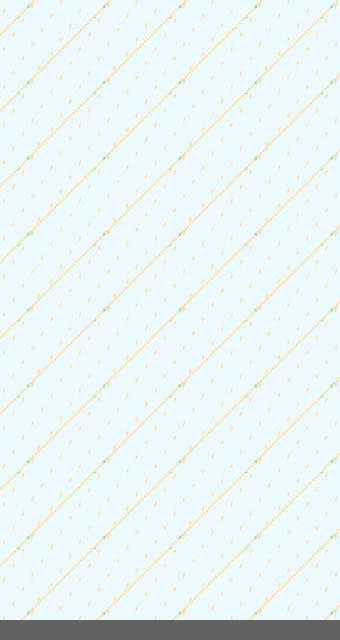
A WebGL 2 fragment shader for this pattern:

```glsl
#version 300 es
precision highp float;
// Pale blue ground with stepped diagonal lines and slanted flecks between them.
// Each square tile holds 16 flecks on a sheared lattice; teal accents mark the
// fleck that meets the line. A plain grey band closes the lower edge.
uniform vec2 u_resolution;
out vec4 fragColor;

const float TILES_ACROSS = 4.4835;
const vec2 TILE_ORIGIN = vec2(0.4286, 0.355);
const float LINE_STEPS = 32.0;
const float LINE_RISE = 0.05;
const float BAND_HEIGHT = 0.0588;   // in canvas widths

const vec3 GROUND = vec3(0.925, 0.982, 0.995);
const vec3 PEACH = vec3(1.0, 0.87, 0.66);
const vec3 TEAL = vec3(0.42, 0.87, 0.82);
const vec3 GREY = vec3(0.38);

float hash(vec2 p) {
  return fract(sin(dot(p, vec2(127.1, 311.7))) * 43758.5453);
}

// Signed offset to the nearest whole number.
vec2 wrap(vec2 v) {
  return v - floor(v + 0.5);
}

// Smooth coverage of a box centred on zero; px is one pixel in tile units.
float box(vec2 p, vec2 halfSize, float px) {
  vec2 c = clamp(0.5 + (halfSize - abs(p)) / px, 0.0, 1.0);
  return c.x * c.y;
}

// Two upright bars, the right one raised, form a slanted fleck.
float fleck(vec2 p, float size, float px) {
  float right = box(p - vec2(0.007, 0.011) * size, vec2(0.008, 0.024) * size, px);
  float left = box(p + vec2(0.007, 0.011) * size, vec2(0.008, 0.024) * size, px);
  return min(right + left, 1.0);
}

// Columns 1/8 tile apart, each raised 3/16, with flecks every 1/2 tile.
float fleckLattice(vec2 p, float px) {
  float column = floor(p.x * 8.0 + 0.5);
  float y = p.y - column * 3.0 / 16.0;
  float row = floor(y * 2.0 + 0.5);
  vec2 local = vec2(p.x - column / 8.0, y - row / 2.0);
  float id = mod(column + 8.0 * row, 16.0);

  float onLine = 1.0 - step(0.5, id);
  float besideLine = 1.0 - step(0.5, abs(id - 1.0));
  local.x += 0.043 * besideLine;    // keeps this fleck clear of the line
  local.y -= 0.015 * onLine;
  float strength = mix(0.84, 1.0, hash(vec2(column, row)));
  return strength * fleck(local, 1.0 + 0.25 * onLine, px);
}

// Diagonal staircase of small blocks, summed over neighbouring steps.
float steppedLine(vec2 p, float px) {
  float sum = 0.0;
  float current = floor(p.x * LINE_STEPS);
  for (int i = -1; i <= 1; i++) {
    float x = (current + float(i) + 0.5) / LINE_STEPS;
    float dy = wrap(vec2(p.y - x - LINE_RISE)).y;
    sum += box(vec2(p.x - x, dy), vec2(0.5 / LINE_STEPS, 0.016), px);
  }
  return min(sum, 1.0);
}

// Small teal marks beside the crossing and further down the line.
float accents(vec2 p, float px) {
  float main = box(wrap(p - vec2(-0.055, -0.004)), vec2(0.013, 0.016), px);
  float upper = box(wrap(p - vec2(-0.032, 0.028)), vec2(0.008, 0.009), px);
  float lower = box(wrap(p - vec2(-0.18, -0.147)), vec2(0.018, 0.007), px);
  return max(main, max(0.6 * upper, 0.8 * lower));
}

void main() {
  vec2 uv = gl_FragCoord.xy / u_resolution.x;
  vec2 p = uv * TILES_ACROSS - TILE_ORIGIN;
  float px = TILES_ACROSS / u_resolution.x;

  vec3 color = mix(GROUND, PEACH, fleckLattice(p, px));
  color = mix(color, PEACH, steppedLine(p, px));
  color = mix(color, TEAL, accents(p, px));

  // Lower band
  float band = clamp(0.5 + (BAND_HEIGHT - uv.y) * u_resolution.x, 0.0, 1.0);
  fragColor = vec4(mix(color, GREY, band), 1.0);
}
```
